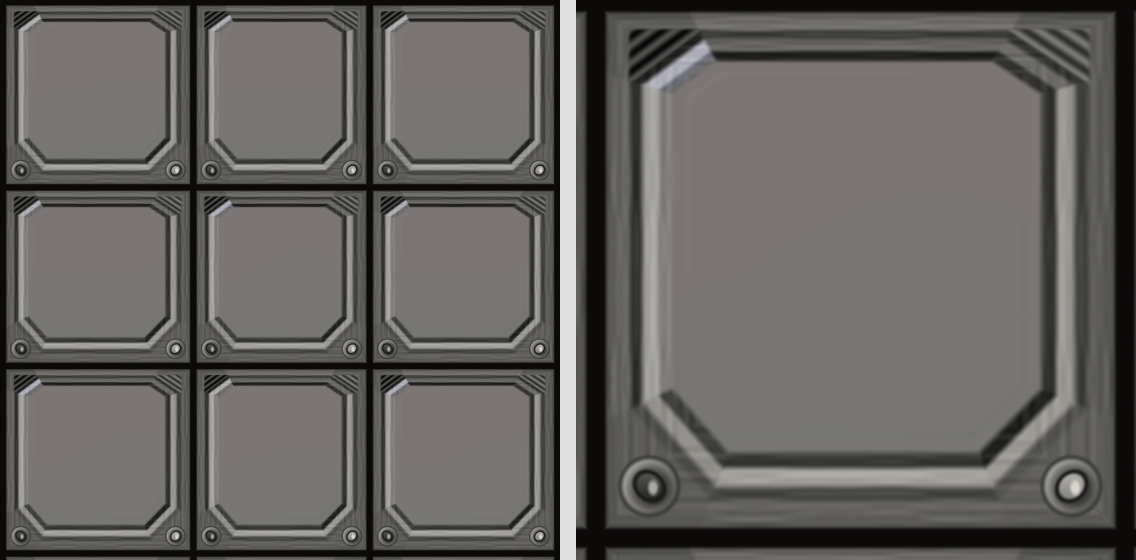
Left, the full canvas; right, a detail of the centre.
Give the GLSL for this pattern, as a WebGL 1 fragment shader.

```glsl
precision highp float;
// Three by three grid of bevelled metal panels with chamfered frames and corner rivets.

uniform vec2 u_resolution;

// Lengths are in hundredths of the canvas.
const float HALF_GAP = 0.58;
const float BLUR = 0.16;
const vec2 RIVET_INSET = vec2(2.6, 2.5);
const vec3 METAL_TINT = vec3(1.01, 1.0, 0.965);
const vec3 GAP_COLOR = vec3(0.045, 0.038, 0.036);

float hash(vec2 p) {
  return fract(sin(dot(p, vec2(41.7, 289.3))) * 4375.85);
}

// Soft step from 0 to 1 at the given edge.
float rise(float edge, float blur, float x) {
  return smoothstep(edge - blur, edge + blur, x);
}

// Wavering grain that runs along an edge.
float grain(float across, float along, float seed) {
  float bend = 0.5 * sin(along * 0.47 + seed) + 0.3 * sin(along * 1.1 + seed * 2.0);
  return 0.6 * sin(across * 7.0 + bend * 2.0) + 0.4 * sin(across * 12.0 - bend * 3.0);
}

// Position of the i-th gap line, with slightly uneven spacing.
float gridLine(float i, float first, float pitch, float sway, float bulge) {
  return first + pitch * i + sway * sin(i * 2.0944) + bulge * i * (3.0 - i);
}

// Lower line, upper line and index of the cell that holds x.
vec3 findCell(float x, float first, float pitch, float sway, float bulge) {
  vec3 cell = vec3(first - pitch, first, -1.0);
  for (int k = 0; k < 4; k++) {
    float i = float(k);
    float low = gridLine(i, first, pitch, sway, bulge);
    if (x >= low) {
      cell = vec3(low, gridLine(i + 1.0, first, pitch, sway, bulge), i);
    }
  }
  return cell;
}

// Tones hold rim, groove, bead and inner slope, from outside in.
float frameTone(float depth, vec4 tones) {
  float tone = mix(tones.x, tones.y, rise(1.5, 0.22, depth));
  tone = mix(tone, tones.z, rise(2.2, 0.26, depth));
  return mix(tone, tones.w, rise(3.15, 0.22, depth));
}

// Raised boss with a dark ring and a domed, lit head.
float rivet(float base, vec2 p, float isRight) {
  float r = length(p);
  float bossTone = 0.4 + 0.09 * sin(r * 5.0) - 0.07 * p.x + 0.05 * p.y;
  float tone = mix(base, 0.23, 1.0 - rise(1.85, 0.18, r));
  tone = mix(tone, bossTone, 1.0 - rise(1.62, 0.18, r));
  float tilt = mix(-0.7071, 0.7071, isRight);
  vec2 q = vec2(0.7071 * p.x + tilt * p.y, 0.7071 * p.y - tilt * p.x);
  float head = length(q * vec2(1.0, 1.2));
  tone = mix(tone, 0.1, 1.0 - rise(1.08, 0.16, head));
  float dome = mix(0.24, 0.6, isRight) + 0.12 * p.y;
  tone = mix(tone, dome, 1.0 - rise(0.82, 0.16, head));
  float glint = length((p - vec2(0.22, -0.08)) * vec2(1.5, 1.0));
  return mix(tone, mix(0.66, 0.84, isRight), 1.0 - rise(0.42, 0.22, glint));
}

vec3 panelColor(vec2 uv, float depth, float seed) {
  float cloud = sin(uv.x * 5.0 + seed * 6.0) * sin(uv.y * 4.0 + seed * 3.0);
  vec3 color = mix(vec3(0.465, 0.463, 0.446), vec3(0.486, 0.46, 0.46),
                   smoothstep(0.1, 0.75, uv.y + 0.12 * cloud));
  float crease = 1.0 - smoothstep(0.0, 0.3, abs(depth - 4.9));
  return color + 0.018 * crease * (uv.y - uv.x);
}

vec3 tileColor(vec2 p, vec2 size, vec2 id) {
  float seed = hash(id + 3.0);
  float isRight = step(size.x * 0.5, p.x);
  float isTop = step(size.y * 0.5, p.y);
  vec2 edge = min(p, size - p);
  vec2 inset = edge * vec2(mix(1.0, 0.9, isRight), mix(0.88, 1.35, isTop));
  float straight = min(inset.x, inset.y);
  float diagonal = (inset.x + inset.y) * 0.7071 - mix(4.0, 3.5, isTop);
  float depth = min(straight, diagonal);

  // Light falls from the upper left, so each side has its own tones.
  vec4 sideX = mix(vec4(0.39, 0.19, 0.64, 0.5), vec4(0.36, 0.25, 0.6, 0.2), isRight);
  vec4 sideY = mix(vec4(0.38, 0.27, 0.64, 0.22), vec4(0.43, 0.24, 0.4, 0.13), isTop);
  vec4 upper = mix(vec4(0.36, 0.13, 0.68, 0.42), vec4(0.36, 0.2, 0.42, 0.2), isRight);
  vec4 lower = mix(vec4(0.36, 0.3, 0.56, 0.25), vec4(0.37, 0.32, 0.6, 0.13), isRight);
  float onX = rise(0.0, 0.12, inset.y - inset.x);
  float onDiagonal = rise(0.0, 0.15, straight - diagonal);
  vec4 tones = mix(mix(sideY, sideX, onX), mix(lower, upper, isTop), onDiagonal);

  // Frame with streaked rim and worn upper corners.
  float tone = frameTone(depth, tones);
  float along = mix(p.x, p.y, onX);
  tone += 0.035 * grain(straight, along, seed * 9.0);
  float corner = isTop * rise(1.4, 0.2, straight) * (1.0 - rise(1.6, 0.25, diagonal));
  float scuff = mix(0.17, 0.33, isRight) + 0.14 * sin((inset.x + inset.y) * 4.5 + seed * 2.0);
  tone = mix(tone, scuff, corner);

  vec3 color = mix(tone * METAL_TINT, panelColor(p / size, depth, seed), rise(3.95, 0.25, depth));
  float sheen = rise(2.25, 0.25, depth) * (1.0 - rise(3.6, 0.35, depth));
  color += vec3(0.0, 0.01, 0.1) * sheen * onDiagonal * isTop * (1.0 - isRight) * seed;

  // One rivet in each lower corner.
  vec2 center = vec2(mix(RIVET_INSET.x, size.x - RIVET_INSET.x, isRight), RIVET_INSET.y);
  float boss = 1.0 - rise(1.95, BLUR, length(p - center));
  color = mix(color, rivet(tone, p - center, isRight) * METAL_TINT, boss);

  float border = min(edge.x, edge.y);
  color *= mix(0.72, 1.0, smoothstep(0.0, 0.55, border));
  return mix(GAP_COLOR, color, rise(0.0, max(BLUR, 70.0 / u_resolution.y), border));
}

void main() {
  vec2 pos = 100.0 * gl_FragCoord.xy / u_resolution;
  vec3 column = findCell(pos.x, 0.52, 33.0, 0.87, 0.125);
  vec3 row = findCell(pos.y, 1.17, 32.81, 0.53, 0.1);
  vec2 low = vec2(column.x, row.x) + HALF_GAP;
  vec2 high = vec2(column.y, row.y) - HALF_GAP;
  gl_FragColor = vec4(tileColor(pos - low, high - low, vec2(column.z, row.z)), 1.0);
}
```
